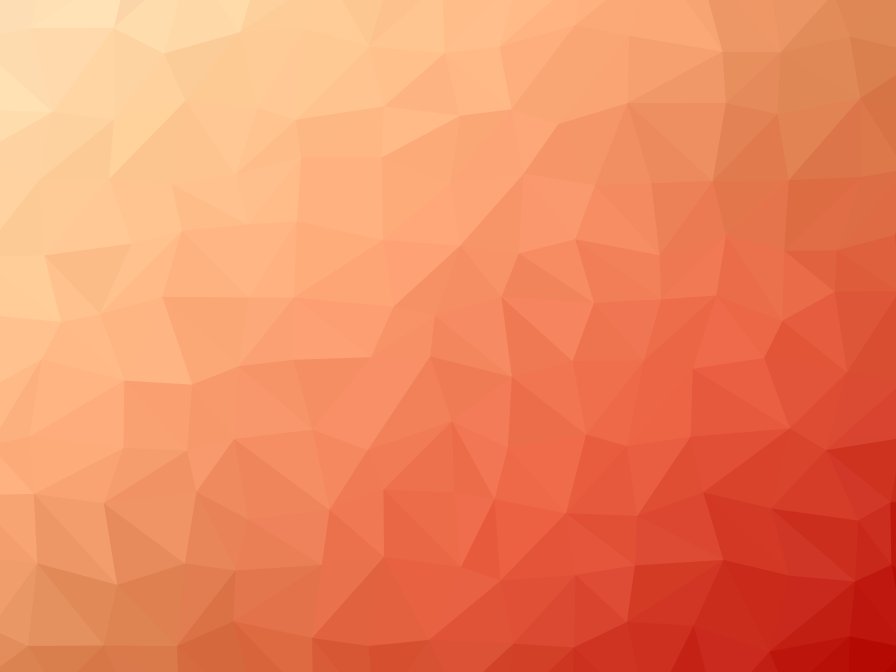
Reproduce this background procedurally as a WebGL 1 fragment shader.

```glsl
precision highp float;
uniform vec2 u_resolution;

#define CELL 0.0986
#define ORIGIN vec2(0.07, 0.052)
#define JITTER 0.58
#define FACET_CONTRAST 0.048
#define CREAM vec3(1.00, 0.89, 0.73)
#define APRICOT vec3(1.00, 0.81, 0.60)
#define PEACH vec3(1.00, 0.685, 0.49)
#define CORAL vec3(0.92, 0.375, 0.255)
#define CRIMSON vec3(0.71, 0.04, 0.02)
#define CORNER_SHADE vec3(0.10, 0.01, 0.05)

float hash(vec2 p) {
  return fract(sin(dot(p, vec2(127.1, 311.7))) * 43758.5453);
}

float cross2(vec2 a, vec2 b) {
  return a.x * b.y - a.y * b.x;
}

// Mesh vertex, in grid units
vec2 meshVertex(vec2 id) {
  vec2 offset = vec2(hash(id), hash(id + 57.3)) - 0.5;
  return id + JITTER * offset;
}

// Diagonal colour ramp, duller towards the two side corners
vec3 gradientColor(vec2 uv) {
  float t = 0.5 * (uv.x + 1.0 - uv.y);
  float side = abs(uv.x + uv.y - 1.0);
  vec3 color = mix(CREAM, APRICOT, clamp(t / 0.18, 0.0, 1.0));
  color = mix(color, PEACH, clamp((t - 0.18) / 0.17, 0.0, 1.0));
  color = mix(color, CORAL, clamp((t - 0.35) / 0.335, 0.0, 1.0));
  color = mix(color, CRIMSON, clamp((t - 0.685) / 0.315, 0.0, 1.0));
  float corner = smoothstep(0.25, 0.9, side) * smoothstep(0.34, 0.54, t);
  return color - CORNER_SHADE * corner;
}

// Signed distance to the line ab, positive on its left
float edgeDistance(vec2 p, vec2 a, vec2 b) {
  return cross2(b - a, p - a) / max(length(b - a), 0.0001);
}

// Flat facet colour in rgb, weighted by its coverage in alpha
vec4 facet(vec2 p, vec2 a, vec2 b, vec2 c, float pixel, float aspect) {
  float d = min(edgeDistance(p, a, b),
                min(edgeDistance(p, b, c), edgeDistance(p, c, a)));
  float coverage = clamp(0.5 + d / pixel, 0.0, 1.0);
  vec2 center = (a + b + c) / 3.0;
  vec2 uv = (center * CELL + ORIGIN) / vec2(aspect, 1.0);
  float shade = (hash(center) - 0.5) * FACET_CONTRAST;
  vec3 color = gradientColor(uv) + shade * vec3(0.6, 1.0, 1.0);
  return vec4(color, 1.0) * coverage;
}

void main() {
  float aspect = u_resolution.x / u_resolution.y;
  vec2 p = (gl_FragCoord.xy / u_resolution.y - ORIGIN) / CELL;
  float pixel = 1.0 / (u_resolution.y * CELL);
  vec4 sum = vec4(0.0);

  // Blend the facets of the neighbouring cells
  for (int j = -1; j <= 1; j++) {
    for (int i = -1; i <= 1; i++) {
      vec2 id = floor(p) + vec2(float(i), float(j));
      vec2 a = meshVertex(id);
      vec2 b = meshVertex(id + vec2(1.0, 0.0));
      vec2 c = meshVertex(id + vec2(1.0, 1.0));
      vec2 d = meshVertex(id + vec2(0.0, 1.0));

      // Split along the diagonal that gives the fuller triangles
      float splitAC = min(cross2(b - a, c - a), cross2(c - a, d - a));
      float splitBD = min(cross2(b - a, d - a), cross2(c - b, d - b));
      if (splitAC > splitBD) {
        sum += facet(p, a, b, c, pixel, aspect);
        sum += facet(p, a, c, d, pixel, aspect);
      } else {
        sum += facet(p, a, b, d, pixel, aspect);
        sum += facet(p, b, c, d, pixel, aspect);
      }
    }
  }
  gl_FragColor = vec4(clamp(sum.rgb / max(sum.a, 0.001), 0.0, 1.0), 1.0);
}
```
